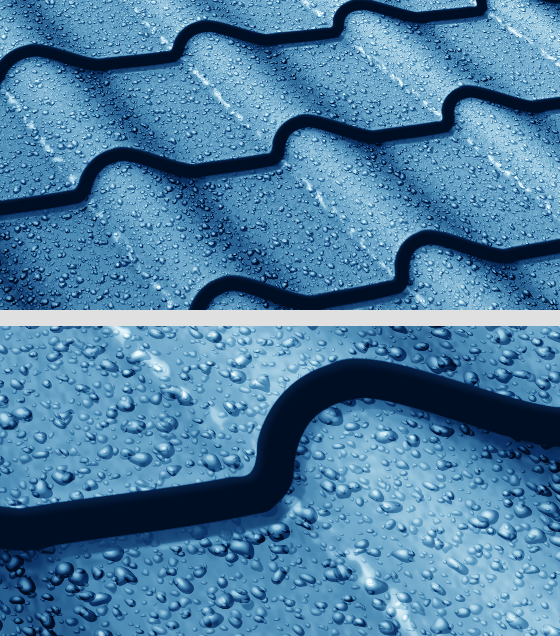
Top, the full canvas; bottom, a detail of the centre.
Reproduce this texture procedurally as a Shadertoy shader.

```glsl
// Wet blue metal roof tiles seen at a slant: a perspective grid is inverted to
// tile coordinates, a ridge profile bends the dark steps between the courses,
// and two layers of jittered cells scatter water drops over the shaded sheets.

// Perspective grid in canvas widths, y down: one tile across, one course down.
const vec2 ORIGIN = vec2(0.0716, 0.0885);
const vec2 ACROSS = vec2(0.3285, -0.0402);
const vec2 DOWN = vec2(0.134, 0.158);
const vec2 DEPTH = vec2(0.0595, -0.098);

const float FOOT = 0.34;         // distance from crest to the left foot
const float SEAM = 0.42;         // tile start, on the flat pan left of the foot
const float STEP_HALF = 0.0112;  // half thickness of the dark step

float hash(vec2 p) {
    vec3 q = fract(vec3(p.xyx) * 0.1031);
    q += dot(q, q.yzx + 33.33);
    return fract((q.x + q.y) * q.z);
}

float noise(vec2 p) {
    vec2 i = floor(p), f = fract(p);
    f = f * f * (3.0 - 2.0 * f);
    return mix(mix(hash(i), hash(i + vec2(1, 0)), f.x),
               mix(hash(i + vec2(0, 1)), hash(i + vec2(1, 1)), f.x), f.y);
}

float bell(float x, float width) {
    x /= width;
    return exp(-x * x);
}

float softMin(float a, float b, float k) {
    float h = max(k - abs(a - b), 0.0) / k;
    return min(a, b) - 0.25 * k * h * h;
}

// Canvas point to (tile, course) coordinates.
vec2 toTile(vec2 p) {
    return inverse(mat2(ACROSS - DEPTH.x * p, DOWN - DEPTH.y * p)) * (p - ORIGIN);
}

// Position across one tile, zero at the crest.
float acrossTile(float i) {
    return fract(i + SEAM) - SEAM;
}

// Drop of the sheet edge below the crest: rounded foot, long right shoulder.
float profile(float a) {
    float left = max(0.0, (-0.05 - a) / (FOOT - 0.05));
    return 0.245 * softMin(left * left, 1.0, 0.3)
         + 0.225 * smoothstep(-0.05, 0.25, a) + 0.02 * smoothstep(0.2, 1.0 - SEAM, a);
}

// Course number, whole along the middle of every step.
float course(vec2 p) {
    vec2 t = toTile(p);
    return t.y - profile(acrossTile(t.x));
}

// Light and dark added by one layer of drops; blur is the edge softness.
float drops(vec2 q, float blur, float seed) {
    q += 0.4 * vec2(noise(q * 1.3 + seed), noise(q * 1.3 - seed));
    float dark = 0.0, light = 0.0;
    vec2 home = floor(q);
    for (int y = -1; y <= 1; y++)
    for (int x = -1; x <= 1; x++) {
        vec2 id = home + vec2(x, y);
        float pick = hash(id + seed);
        float size = mix(0.2, 0.58, pick * pick);
        vec2 center = id + vec2(hash(id + seed + 17.3), hash(id + seed + 41.7));
        vec2 e = (q - center) * vec2(0.9, 1.5) / size;
        float soft = 0.6 * blur / size;
        float body = 1.0 - smoothstep(1.0 - soft, 1.0 + soft, length(e));
        float crescent = smoothstep(0.45, 1.0, length(e + vec2(0.2, 0.35)));
        float glint = 1.0 - smoothstep(0.15, 0.5 + soft, length(e + vec2(0.15, 0.35)));
        dark = max(dark, body * crescent);
        light = max(light, glint * (0.3 + 0.7 * pick));
    }
    return 0.36 * light - 0.34 * dark;
}

// Tone from 0 to 1 through navy, steel blue and pale blue to white.
vec3 ramp(float t) {
    vec3 c = mix(vec3(0.0, 0.05, 0.13), vec3(0.04, 0.19, 0.39), smoothstep(0.0, 0.2, t));
    c = mix(c, vec3(0.16, 0.39, 0.58), smoothstep(0.2, 0.38, t));
    c = mix(c, vec3(0.30, 0.55, 0.71), smoothstep(0.38, 0.55, t));
    c = mix(c, vec3(0.45, 0.67, 0.80), smoothstep(0.55, 0.72, t));
    c = mix(c, vec3(0.65, 0.81, 0.89), smoothstep(0.72, 0.9, t));
    return mix(c, vec3(0.93, 0.98, 1.0), smoothstep(0.9, 1.25, t));
}

// Sheet brightness across one tile: lit left slope, shaded right slope, flat pan.
float sheetTone(float a) {
    return 0.65 + 0.16 * bell(a + 0.15, 0.13) - 0.24 * bell(a - 0.13, 0.11);
}

void mainImage(out vec4 fragColor, in vec2 fragCoord) {
    vec2 p = vec2(fragCoord.x, iResolution.y - fragCoord.y) / iResolution.x;
    float pixel = 1.0 / iResolution.x;
    vec2 tile = toTile(p);
    float a = acrossTile(tile.x);
    float w = 1.0 + dot(DEPTH, tile);
    vec2 sheet = p * w;

    // Signed distance from the nearest step, positive below it.
    float c = course(p);
    vec2 e = vec2(0.003, 0.0);
    vec2 slope = vec2(course(p + e) - course(p - e),
                      course(p + e.yx) - course(p - e.yx)) / (2.0 * e.x);
    float d = (c - round(c)) / length(slope) * w;

    // Sheet shading with broad lighting and fine grain.
    float tone = sheetTone(a) + 0.14 * (p.x - 0.5) - 0.26 * (p.y - 0.27);
    tone += 0.06 * (noise(sheet * 14.0) - 0.5) + 0.10 * (noise(sheet * 330.0) - 0.5);

    // Broken glitter along the foot of each ridge.
    float foot = fract(tile.x + FOOT + 0.5) - 0.5;
    tone += 0.45 * bell(foot - 0.01, 0.022) * smoothstep(0.35, 0.8, noise(sheet * 170.0));
    tone -= 0.07 * bell(foot + 0.03, 0.02);

    // Water drops, large and fine.
    tone += drops(sheet * 98.0, 98.0 * pixel * w, 3.0);
    tone += 0.6 * drops(sheet * 175.0, 175.0 * pixel * w, 71.0);

    // Shadow and thin wet lip under each step, pale rim above it.
    float below = step(0.0, d);
    float flatPart = max(smoothstep(0.18, 0.3, a), 1.0 - smoothstep(-0.36, -0.33, a));
    tone -= below * 0.38 * exp(-max(d - STEP_HALF, 0.0) / 0.012);
    float lip = below * (1.0 - smoothstep(0.018, 0.018 + 2.0 * pixel, d));
    tone = mix(tone, 0.27, lip * mix(0.3, 0.85, flatPart));
    tone += 0.28 * bell(d - 0.0205, 0.0018) * mix(0.3, 1.0, flatPart) * noise(sheet * 70.0);
    tone += 0.07 * bell(d + STEP_HALF + 0.003, 0.003);

    // Dark front face of the step.
    float face = 1.0 - smoothstep(-pixel, pixel, abs(d) - STEP_HALF);
    float faceTone = 0.02 + 0.08 * smoothstep(0.004, STEP_HALF, -d);
    fragColor = vec4(ramp(mix(tone, faceTone, face)), 1.0);
}
```
